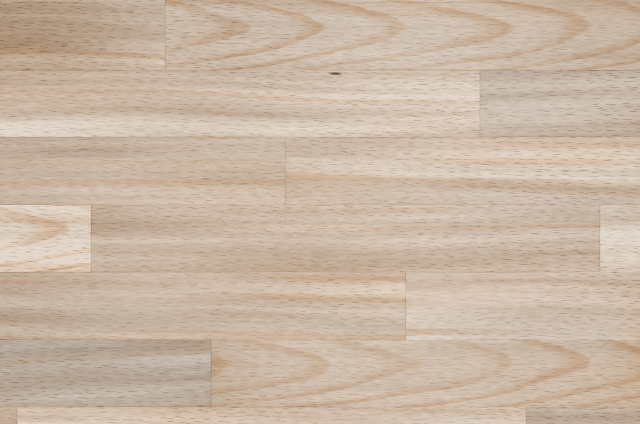
Reproduce this texture procedurally as a WebGL 2 fragment shader.

```glsl
#version 300 es
precision highp float;
// Pale edge-glued beech boards: staggered planks in horizontal rows, each with
// its own tone, stretched-noise grain, warm veins and short dark pore flecks.
// Some planks carry nested arched growth rings. Lengths are in canvas heights.

uniform vec2 u_resolution;
out vec4 fragColor;

const float ROW_HEIGHT   = 0.159;
const float ROW_SHIFT    = 0.006;
const float PLANK_LENGTH = 1.2;
const float RING_SPACING = 0.21;
const float BASE_LIGHT   = 0.75;
const float GRAIN_DEPTH  = 0.85;
const float FLECK_DEPTH  = 0.62;
const vec2  FLECK_CELL   = vec2(0.034, 0.0098);
const vec3  DARK_WOOD    = vec3(0.68, 0.585, 0.495);
const vec3  PALE_WOOD    = vec3(0.86, 0.81, 0.76);
const vec3  WARM_SHIFT   = vec3(0.035, -0.012, -0.055);
const vec3  KNOT_COLOR   = vec3(0.36, 0.23, 0.17);

float hash(vec2 p) {
    vec3 q = fract(p.xyx * vec3(0.1031, 0.1030, 0.0973));
    q += dot(q, q.yzx + 33.33);
    return fract((q.x + q.y) * q.z);
}

float noise(vec2 p) {
    vec2 i = floor(p), f = fract(p);
    f = f * f * (3.0 - 2.0 * f);
    return mix(mix(hash(i), hash(i + vec2(1, 0)), f.x),
               mix(hash(i + vec2(0, 1)), hash(i + vec2(1, 1)), f.x), f.y);
}

// Short, slightly tilted pore dashes in jittered cells, two layers
float flecks(vec2 p, float px) {
    float width = max(0.0014, 0.75 * px);
    float sum = 0.0;
    for (int i = 0; i < 2; i++) {
        vec2 cell = FLECK_CELL * (1.0 + 0.32 * float(i));
        vec2 q = p / cell + 31.7 * float(i);
        q.x += hash(vec2(floor(q.y), 7.0));
        vec2 id = floor(q);
        float a = hash(id), b = hash(id + 53.0);
        vec2 d = (fract(q) - 0.5 - (vec2(a, b) - 0.5) * vec2(0.3, 0.5)) * cell;
        d.y += d.x * (0.16 * b - 0.03);
        float halfLength = cell.x * mix(0.2, 0.38, b);
        float along = 1.0 - smoothstep(0.55 * halfLength, halfLength, abs(d.x));
        float across = 1.0 - smoothstep(0.0, width, abs(d.y));
        sum = max(sum, along * across * mix(0.35, 1.0, a));
    }
    return sum * min(1.0, 0.0021 / width);
}

// Rare small dark knots, drawn out along the grain
float knots(vec2 p) {
    vec2 cell = vec2(0.5, 0.33), q = p / cell, id = floor(q);
    float a = hash(id + 11.0), b = hash(id + 29.0);
    vec2 d = (fract(q) - 0.5 - (vec2(a, b) - 0.5) * 0.6) * cell;
    float r = length(d / mix(vec2(0.005, 0.004), vec2(0.034, 0.0042), b));
    return step(0.7, hash(id + 3.0)) * (1.0 - smoothstep(0.3, 1.0, r));
}

void main() {
    float px = 1.0 / u_resolution.y;
    vec2 p = gl_FragCoord.xy * px;
    vec2 centered = gl_FragCoord.xy / u_resolution - 0.5;

    // Plank layout
    float rowPos = (1.0 - p.y - ROW_SHIFT) / ROW_HEIGHT;
    float row = max(floor(rowPos), 0.0);
    float plankPos = p.x / PLANK_LENGTH - fract(0.325 + 0.618 * row);
    float plank = floor(plankPos);
    float v = rowPos - row - 0.5;
    float tone = fract(0.55 + 0.55 * row + 0.25 * plank);
    vec2 shift = vec2(17.3 * row + 5.1 * plank, 9.7 * row + 23.0 * plank);
    float rowEdge = abs(fract(rowPos + 0.5) - 0.5) * ROW_HEIGHT;
    float endEdge = abs(fract(plankPos + 0.5) - 0.5) * PLANK_LENGTH;

    // Grain follows a slow warp and a small tilt of its own in each plank
    vec2 g = p;
    g.y += 0.035 * (noise(p * vec2(2.2, 4.0) + shift) - 0.5) + (tone - 0.5) * 0.06 * p.x;
    float streak = 0.6 * noise(g * vec2(1.3, 26.0) + shift)
                 + 0.4 * noise(g * vec2(3.0, 75.0) + shift + 40.0) - 0.5;
    float fiber = noise(p * vec2(55.0, 330.0)) - 0.5;
    float vein = smoothstep(0.66, 0.95, noise(g * vec2(1.1, 44.0) + shift + 80.0));
    float cloud = noise(p * vec2(2.0, 4.5) + shift) - 0.5;

    // Arched rings with a crisp outer edge, on some planks only
    float arched = 1.0 - step(1.0, mod(row + 3.0 * plank + 0.5, 5.0));
    float bow = pow(abs(v + 0.14), 1.7) * 0.95;
    float wobble = 0.09 * noise(p * vec2(5.0, 14.0) + shift) + 0.015 * noise(p * 45.0);
    float ring = fract((p.x + bow + wobble) / RING_SPACING);
    float rings = smoothstep(0.5, 0.9, ring) * (1.0 - smoothstep(0.91, 1.0, ring));
    rings *= arched * mix(0.35, 1.0, noise(p * 7.0 + 5.0));

    // Pores, with a density that drifts over the board
    vec2 porePos = p + vec2(0.0, 0.008 * noise(p * vec2(13.0, 20.0)) + 0.3 * (g.y - p.y));
    float pores = flecks(porePos, px) * mix(0.4, 1.15, noise(p * vec2(2.5, 7.0) + shift + 60.0));

    // Seams between rows and at plank ends
    float seam = (1.0 - smoothstep(0.0, 0.0012 + px, rowEdge)) * noise(vec2(p.x * 6.0, row));
    float joint = 1.0 - smoothstep(0.0, 0.0008 + px, endEdge);

    // Lightness, then warmth
    float light = BASE_LIGHT + 0.48 * (tone - 0.47) + 0.55 * cloud
                + GRAIN_DEPTH * streak * (1.0 - 0.5 * arched) + 0.22 * fiber
                - 0.2 * vein - 0.42 * rings - FLECK_DEPTH * pores
                - 0.4 * seam - 0.25 * joint - 0.4 * dot(centered, centered);
    float stain = smoothstep(0.45, 0.85, noise(p * vec2(2.4, 4.0) + 3.0))
                * smoothstep(-0.1, 0.6, centered.x - centered.y);
    light -= 0.25 * stain;
    float warmth = 0.1 + 0.8 * stain + 0.5 * vein + 0.8 * rings + 0.4 * seam
                 + 0.5 * (noise(p * vec2(1.5, 9.0) + 70.0) - 0.5)
                 - 0.55 * (1.0 - smoothstep(0.06, 0.18, tone)) - 0.25 * pores;

    vec3 color = mix(DARK_WOOD, PALE_WOOD, clamp(light, -0.6, 1.15)) + WARM_SHIFT * warmth;
    color = mix(color, KNOT_COLOR, 0.85 * knots(p));
    fragColor = vec4(clamp(color, 0.0, 1.0), 1.0);
}
```
